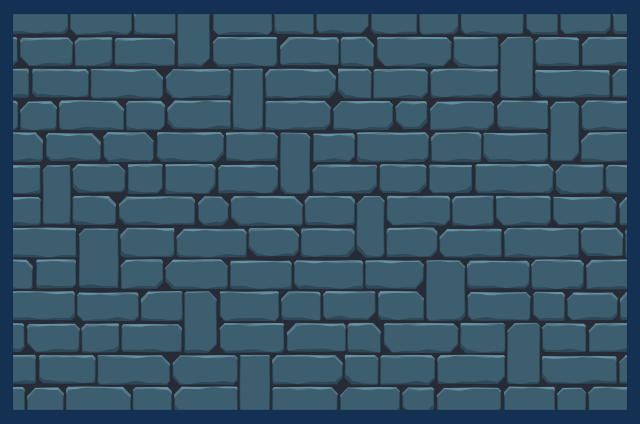
Give the GLSL for this texture, as a WebGL 2 fragment shader.

```glsl
#version 300 es
precision highp float;

uniform vec2 u_resolution;
out vec4 fragColor;

// Colours
const vec3 FRAME = vec3(0.08, 0.19, 0.32);
const vec3 GROUT = vec3(0.15, 0.17, 0.21);
const vec3 STONE = vec3(0.24, 0.37, 0.43);
const vec3 SHADE = vec3(0.18, 0.29, 0.35);
const vec3 SHEEN = vec3(0.33, 0.47, 0.54);
const vec3 LIGHT = vec3(0.40, 0.57, 0.64);

// Sizes, in canvas heights
const vec2 FRAME_WIDTH = vec2(0.031, 0.0335);
const float WALL_WIDTH = 1.452;    // layout wraps across this length
const float ROW_HEIGHT = 0.075;
const float FIRST_ROW_TOP = 0.9904;
const float BRICK_WIDTH = 0.137;
const float TALL_WIDTH = 0.071;
const float CYCLE = 9.0;           // rows before the bond repeats
const float DRIFT = 0.0018;        // sideways shift per row
const float JOINT_JITTER = 0.56;
const vec4 MIN_INSET = vec4(0.0016, 0.0016, 0.0018, 0.0018);
const vec4 INSET_RANGE = vec4(0.0020, 0.0020, 0.0032, 0.0032);
const float WOBBLE = 0.0011;
const float CHIP = 0.019;
const float LIGHT_DEPTH = 0.0068;
const float SHADE_DEPTH = 0.0095;
const float SIDE_SHADE = 0.0018;

vec4 hash4(vec2 id, float salt) {
  return fract(sin(dot(id, vec2(12.99, 78.23)) + salt * vec4(1.0, 2.3, 3.7, 5.1)) * 4375.85);
}

float hash(vec2 id) { return hash4(id, 1.0).x; }

// Folded sine: straight facets between -1 and 1
float facet(float x) { return asin(0.99 * sin(x)) * 0.6366; }

// Layered facets between 0 and 1
float ragged(float x, float seed) {
  return 0.5 + 0.33 * facet(x * 45.0 + seed * 6.28) + 0.17 * facet(x * 103.0 + seed * 31.0);
}

// Upright bricks: one starts in each row and fills two rows
float tallWidth(float row) {
  float h = hash(vec2(mod(row, CYCLE), 61.0));
  return TALL_WIDTH + 0.03 * h * h * h;
}

float tallLeft(float row) {
  float jitter = 0.14 * (hash(vec2(mod(row, CYCLE), 67.0)) - 0.5);
  return WALL_WIDTH * fract(0.23 + row * 5.0 / CYCLE) + jitter + DRIFT * row;
}

// Joint k of a span holding count bricks; the end joints stay fixed
float joint(float k, float count, vec2 key) {
  if (k < 0.5 || k > count - 0.5) return k;
  return k + JOINT_JITTER * (hash(key + vec2(0.0, k)) - 0.5);
}

// Distances to the left, right, top and bottom joints of the brick at (x, v)
vec4 brickEdges(float x, float v, out vec2 id, out bool tall) {
  float row = floor(v), key = mod(row, CYCLE);
  float own = tallWidth(row), above = tallWidth(row - 1.0);
  float s = mod(x - tallLeft(row), WALL_WIDTH);
  float b = mod(tallLeft(row - 1.0) - tallLeft(row), WALL_WIDTH);
  vec2 span, rows = vec2(row, row + 1.0);
  tall = true;
  if (s < own) {
    span = vec2(0.0, own);
    rows.y += 1.0;
    id = vec2(key, 40.0);
  } else if (s >= b && s < b + above) {
    span = vec2(b, b + above);
    rows.x -= 1.0;
    id = vec2(mod(row - 1.0, CYCLE), 40.0);
  } else {
    tall = false;
    bool first = s < b;
    span = first ? vec2(own, b) : vec2(b + above, WALL_WIDTH);
    vec2 spanKey = vec2(key, first ? 0.0 : 20.0);
    float len = span.y - span.x;
    float count = max(1.0, floor(len / BRICK_WIDTH + hash(spanKey + vec2(0.0, 15.0))));
    float u = (s - span.x) / len * count;
    float k = min(floor(u), count - 1.0);
    if (u < joint(k, count, spanKey)) k -= 1.0;
    else if (u > joint(k + 1.0, count, spanKey)) k += 1.0;
    id = spanKey + vec2(0.0, k);
    span = span.x + len / count * vec2(joint(k, count, spanKey), joint(k + 1.0, count, spanKey));
  }
  return vec4(s - span.x, span.y - s, vec2(v - rows.x, rows.y - v) * ROW_HEIGHT);
}

float fill(float d) {
  float halfPixel = 0.6 / u_resolution.y;
  return smoothstep(-halfPixel, halfPixel, d);
}

void main() {
  vec2 p = gl_FragCoord.xy / u_resolution.y;
  vec2 size = u_resolution / u_resolution.y;
  vec2 id;
  bool tall;
  vec4 e = brickEdges(p.x - FRAME_WIDTH.x, (FIRST_ROW_TOP - p.y) / ROW_HEIGHT, id, tall);

  // Uneven outline with chipped corners
  vec4 r = hash4(id, 2.0), c = hash4(id, 7.0);
  vec4 along = vec4(e.zz, e.xx) * 48.0 + 6.28 * c;
  vec4 wave = vec4(facet(along.x), facet(along.y), facet(along.z), facet(along.w));
  vec4 d = e - MIN_INSET - INSET_RANGE * r * r - WOBBLE * (0.5 + 0.5 * wave);
  vec4 chips = (d.xyxy + d.zzww - CHIP * c * c - 0.002) * 0.7071;
  float top = min(d.z, min(chips.x, chips.y));
  float bottom = min(d.w, min(chips.z, chips.w));
  float inside = min(min(d.x, d.y), min(top, bottom));

  // Ragged shadow below, thin side shadows, lit upper edge
  float glow = LIGHT_DEPTH * (tall ? 0.55 : 1.0);
  vec3 color = mix(STONE, SHADE, fill(SHADE_DEPTH * ragged(e.x, r.x) - bottom));
  color = mix(color, SHADE, fill(SIDE_SHADE - min(d.x, d.y)));
  color = mix(color, SHEEN, fill(glow * (0.15 + ragged(e.x, r.y)) - top));
  color = mix(color, LIGHT, fill(glow * ragged(e.x, r.z) - d.z));
  color = mix(GROUT, color, fill(inside));

  vec2 border = min(p, size - p) - FRAME_WIDTH;
  color = mix(FRAME, color, fill(min(border.x, border.y)));
  fragColor = vec4(color, 1.0);
}
```
